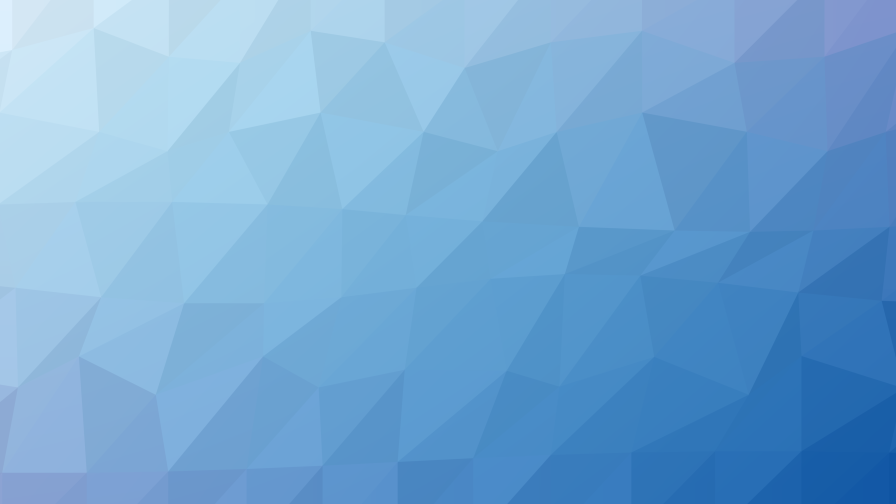
Reproduce this background procedurally as a Shadertoy shader.

```glsl
#define CELLS vec2(11.0, 6.0)   // mesh cells across the canvas
#define ROW_SHIFT 0.5           // first row of corners, in cells below the top
#define FLATNESS 0.85           // 1 = one flat colour per facet
#define FACET_LIGHT 0.016       // brightness change between facets
#define EDGE_SOFTNESS 0.7       // edge blur, relative to the finest detail

// Each row of corners sways as: mean, amplitude, frequency, peak column
const vec4 SWAY_X[6] = vec4[6](
    vec4(-0.07, 0.23, 0.60, 0.5), vec4(0.01, 0.21, 1.50, 1.1),
    vec4( 0.10, 0.19, 1.25, 3.2), vec4(0.03, 0.23, 0.40, 2.0),
    vec4( 0.03, 0.20, 2.20, 3.0), vec4(-0.09, 0.16, 0.50, 1.5));
const vec4 SWAY_Y[6] = vec4[6](
    vec4( 0.07, 0.24, 1.85, 6.0), vec4(0.07, 0.23, 1.57, 2.0),
    vec4( 0.08, 0.18, 0.42, 9.0), vec4(-0.06, 0.18, 0.66, 2.5),
    vec4(-0.04, 0.24, 2.70, 2.0), vec4(0.00, 0.13, 0.35, 0.5));

float sway(vec4 wave, float column) {
    return wave.x + wave.y * cos(wave.z * (column - wave.w));
}

// Mesh corner in cell units, y pointing down
vec2 corner(vec2 id) {
    int row = clamp(int(id.y), 0, 5);
    return id + vec2(sway(SWAY_X[row], id.x), sway(SWAY_Y[row], id.x));
}

// Quadratic blend through three evenly spaced colours
vec3 blend3(vec3 start, vec3 middle, vec3 end, float t) {
    return start * (1.0 - t) * (1.0 - 2.0 * t)
         + middle * 4.0 * t * (1.0 - t)
         + end * t * (2.0 * t - 1.0);
}

// Smooth colour field under the mesh
vec3 colourField(vec2 p) {
    vec2 uv = clamp((p + vec2(0.0, ROW_SHIFT)) / CELLS, 0.0, 1.0);
    vec3 top = blend3(vec3(0.86, 0.92, 0.97), vec3(0.64, 0.79, 0.90),
                      vec3(0.49, 0.56, 0.79), uv.x);
    vec3 centre = blend3(vec3(0.68, 0.82, 0.92), vec3(0.43, 0.67, 0.84),
                         vec3(0.23, 0.46, 0.72), uv.x);
    vec3 bottom = blend3(vec3(0.54, 0.63, 0.82), vec3(0.29, 0.53, 0.77),
                         vec3(0.05, 0.32, 0.63), uv.x);
    return blend3(top, centre, bottom, uv.y);
}

// Signed distance to the line a-b, positive on the inner side
float edgeSide(vec2 p, vec2 a, vec2 b) {
    vec2 along = normalize(b - a);
    return dot(p - a, vec2(-along.y, along.x));
}

// Facet colour times coverage, with the coverage in w
vec4 facet(vec2 p, vec2 a, vec2 b, vec2 c, float seed, float blur) {
    float inside = min(edgeSide(p, a, b), min(edgeSide(p, b, c), edgeSide(p, c, a)));
    float coverage = smoothstep(-blur, blur, inside);
    vec3 colour = colourField(mix(p, (a + b + c) / 3.0, FLATNESS));
    float light = sin(seed * 2.4) + 0.6 * sin(seed * 5.3 + 1.0);
    return vec4(colour + FACET_LIGHT * light, 1.0) * coverage;
}

void mainImage(out vec4 fragColor, in vec2 fragCoord) {
    vec2 uv = fragCoord / iResolution.xy;
    vec2 p = vec2(uv.x, 1.0 - uv.y) * CELLS - vec2(0.0, ROW_SHIFT);
    float blur = EDGE_SOFTNESS * CELLS.y / iResolution.y;

    // Two facets per cell, split along the rising diagonal
    vec4 total = vec4(colourField(p), 1.0) * 0.001;
    for (int y = -1; y <= 1; y++) {
        for (int x = -1; x <= 1; x++) {
            vec2 id = floor(p) + vec2(x, y);
            vec2 a = corner(id);
            vec2 b = corner(id + vec2(1.0, 0.0));
            vec2 c = corner(id + vec2(0.0, 1.0));
            vec2 d = corner(id + vec2(1.0, 1.0));
            float seed = dot(id, vec2(1.7, 3.9));
            total += facet(p, a, b, c, seed, blur);
            total += facet(p, b, d, c, seed + 0.9, blur);
        }
    }
    fragColor = vec4(total.rgb / total.w, 1.0);
}
```
